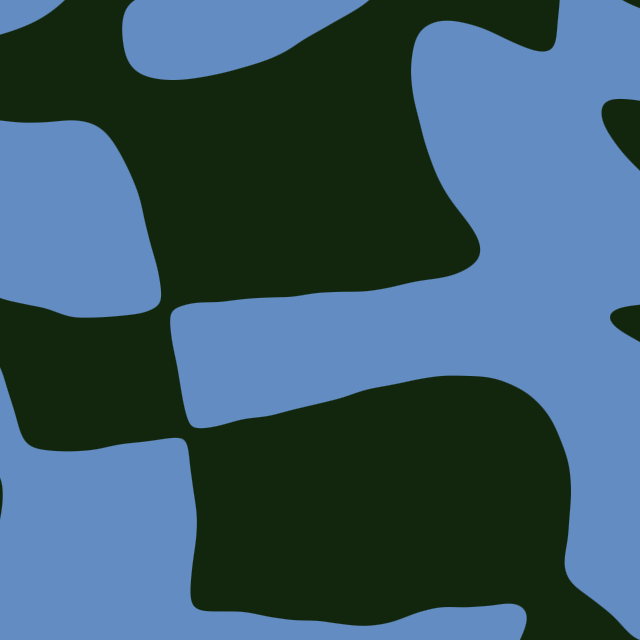
Give the GLSL for this pattern, as a WebGL 2 fragment shader.

```glsl
#version 300 es
precision highp float;

// Two flat colours in large flowing patches that meet at narrow pinches.
// A bent checker of two cosine waves is warped by value noise; its sign picks
// the colour, and a cubed noise opens some of the crossings and keeps others.

uniform vec2 u_resolution;
out vec4 outColor;

const vec3 DARK_GREEN = vec3(0.07, 0.15, 0.05);
const vec3 SOFT_BLUE  = vec3(0.39, 0.55, 0.76);

const float TAU          = 6.2831853;
const vec2  WAVE_PERIOD  = vec2(0.88, 0.50);   // checker period per axis
const vec2  WAVE_CENTRE  = vec2(0.45, 0.93);   // a crest of both waves
const vec2  WAVE_LEVEL   = vec2(0.45, -0.45);  // wide columns, thin rows
const vec2  BEND_AMOUNT  = vec2(0.09, 0.06);
const vec2  BEND_RATE    = vec2(4.0, 5.0);
const float WARP_SCALE   = 2.6;
const float WARP_AMOUNT  = 0.09;
const float RIPPLE_SCALE  = 13.0;
const float RIPPLE_AMOUNT = 0.005;
const float MERGE_SCALE  = 2.3;
const float MERGE_AMOUNT = 0.5;
const float BLUE_BIAS    = -0.008;

float hash(vec2 cell) {
    return fract(sin(dot(cell, vec2(127.1, 311.7))) * 43758.5453);
}

// Smooth value noise from -1 to 1
float noise(vec2 p) {
    vec2 cell = floor(p);
    vec2 f = fract(p);
    vec2 s = f * f * f * (f * (f * 6.0 - 15.0) + 10.0);
    float low  = mix(hash(cell), hash(cell + vec2(1.0, 0.0)), s.x);
    float high = mix(hash(cell + vec2(0.0, 1.0)), hash(cell + vec2(1.0)), s.x);
    return 2.0 * mix(low, high, s.y) - 1.0;
}

vec2 noise2(vec2 p) {
    return vec2(noise(p + 3.7), noise(p + 41.3));
}

// Broad bends, then irregular warp, then a faint ripple of the outline
vec2 warp(vec2 p) {
    vec2 bend = BEND_AMOUNT * sin(BEND_RATE * p.yx + vec2(3.6, 0.8));
    return p + bend
         + WARP_AMOUNT * noise2(p * WARP_SCALE)
         + RIPPLE_AMOUNT * noise2(p * RIPPLE_SCALE);
}

// Positive inside blue patches, negative inside green ones
float patchField(vec2 p) {
    vec2 wave = cos(TAU * (warp(p) - WAVE_CENTRE) / WAVE_PERIOD) + WAVE_LEVEL;
    float merge = noise(p * MERGE_SCALE + 17.9);
    return wave.x * wave.y + MERGE_AMOUNT * merge * merge * merge + BLUE_BIAS;
}

void main() {
    vec2 p = gl_FragCoord.xy / min(u_resolution.x, u_resolution.y);
    float field = patchField(p);

    // One-pixel antialiased edge
    float edge = max(fwidth(field), 1e-5);
    float blue = clamp(field / edge + 0.5, 0.0, 1.0);
    outColor = vec4(mix(DARK_GREEN, SOFT_BLUE, blue), 1.0);
}
```
